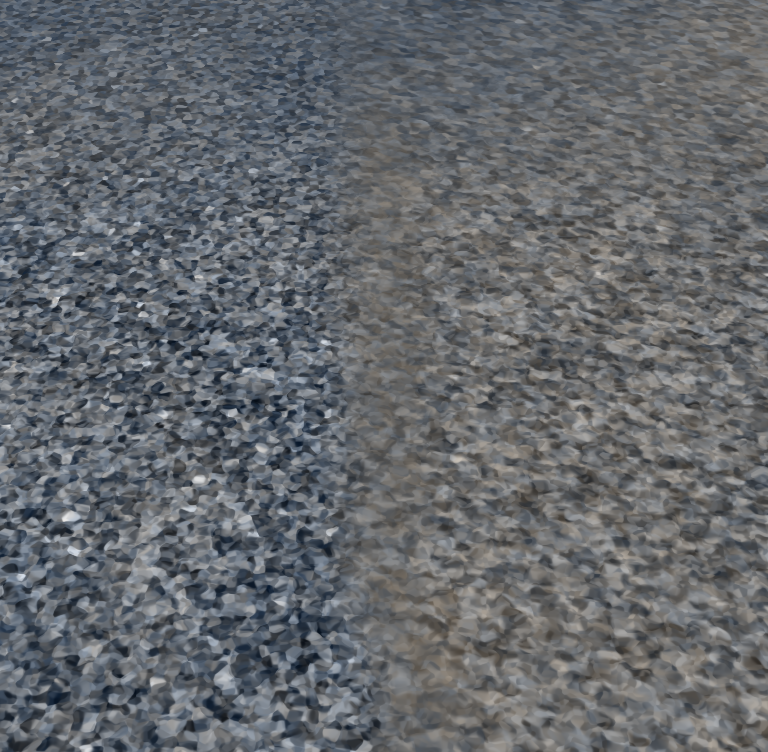
Give the GLSL for this texture, as a Shadertoy shader.

```glsl
const float HORIZON = 2.2;                      // height where the ground vanishes
const vec2 GRAIN_DENSITY = vec2(157.0, 403.0);  // grains across and into the ground
const float FINE_SCALE = 1.75;
const vec2 WORN_SCALE = vec2(0.72, 0.92);       // broader grains on the worn side
const float WORN_SLANT = 0.22;
const float CRISP = 11.0;
const float SOFT = 6.5;
const float ROUGH_CONTRAST = 0.56;
const float WORN_CONTRAST = 0.44;
const float CHIP_SHARE = 0.025;
const float CHIP_LIFT = 0.55;
const float PATCH_CONTRAST = 0.10;
const float HUE_SPREAD = 0.035;
const vec3 ROUGH_COLOR = vec3(0.362, 0.390, 0.425);
const vec3 WORN_COLOR = vec3(0.418, 0.420, 0.422);
const vec3 SEAM_COLOR = vec3(0.425, 0.418, 0.408);
const vec3 FAR_COLOR = vec3(0.300, 0.340, 0.390);
const vec3 GRAIN_TINT = vec3(1.03, 1.0, 0.96);

// Integer hash of a cell, giving three values from 0 to 1
vec3 hash3(vec2 cell, uint seed) {
    uvec3 v = uvec3(uvec2(ivec2(cell)), seed) * 1664525u + 1013904223u;
    v.x += v.y * v.z; v.y += v.z * v.x; v.z += v.x * v.y;
    v ^= v >> 16u;
    v.x += v.y * v.z; v.y += v.z * v.x; v.z += v.x * v.y;
    return vec3(v >> 8u) / 16777216.0;
}

float valueNoise(vec2 p, uint seed) {
    vec2 cell = floor(p), f = fract(p);
    f = f * f * (3.0 - 2.0 * f);
    float low = mix(hash3(cell, seed).x, hash3(cell + vec2(1, 0), seed).x, f.x);
    float high = mix(hash3(cell + vec2(0, 1), seed).x, hash3(cell + vec2(1, 1), seed).x, f.x);
    return mix(low, high, f.y);
}

float fbm(vec2 p, uint seed) {
    float sum = 0.0, amp = 0.55;
    for (uint i = 0u; i < 3u; i++) {
        sum += amp * valueNoise(p, seed + i);
        p = p * 2.03 + 17.3;
        amp *= 0.5;
    }
    return sum;
}

// Blended cells: x is centred brightness, y is centred hue
vec2 grains(vec2 p, float sharpness, float chipShare, uint seed) {
    vec2 cell = floor(p), sum = vec2(0.0);
    float total = 0.0;
    for (int j = -1; j <= 1; j++)
    for (int i = -1; i <= 1; i++) {
        vec2 c = cell + vec2(i, j);
        vec2 d = c + 0.1 + 0.8 * hash3(c, seed).xy - p;
        vec3 look = hash3(c, seed + 1u);
        float weight = exp(-sharpness * dot(d, d));
        float chip = CHIP_LIFT * step(1.0 - chipShare, look.z);
        sum += weight * vec2(look.x - 0.5 + chip, look.y - 0.5);
        total += weight;
    }
    return sum / total;
}

void mainImage(out vec4 fragColor, in vec2 fragCoord) {
    vec2 uv = fragCoord / iResolution.xy;

    // Perspective ground, with a warp to make the grains ragged
    float depth = HORIZON - uv.y;
    vec2 ground = vec2(uv.x - 0.5, 1.0) / depth * GRAIN_DENSITY + 300.0;
    vec2 ragged = ground + 0.7 * vec2(valueNoise(ground * 0.9, 11u),
                                      valueNoise(ground * 0.9, 12u));

    // Regions: rough left, worn right, smooth seam and far strip
    float wobble = fbm(uv * vec2(9.0, 14.0), 20u) - 0.48;
    float seamX = 0.505 + 0.055 * (1.0 - smoothstep(0.04, 0.26, uv.y)) + 0.04 * wobble;
    float worn = smoothstep(-0.10, 0.0, uv.x - seamX + 0.06 * wobble);
    float seam = exp(-pow((uv.x - seamX) / 0.05, 2.0)) * (1.0 - smoothstep(0.78, 0.95, uv.y));
    float farLine = uv.y + 0.10 * wobble - 0.16 * smoothstep(0.55, 1.0, uv.x);
    float far = smoothstep(0.78, 1.0, farLine);
    float haze = smoothstep(0.55, 1.0, uv.y);

    // Grain layers
    vec2 rough = grains(ragged, CRISP, CHIP_SHARE, 30u);
    vec2 slanted = (ragged + vec2(0.0, WORN_SLANT * ragged.x)) * WORN_SCALE;
    vec2 broad = grains(slanted, SOFT, 0.4 * CHIP_SHARE, 40u);
    vec2 fine = grains(ragged * FINE_SCALE, SOFT, 0.0, 50u);
    vec2 grain = 0.72 * mix(rough, broad, worn) + 0.42 * fine * (1.0 - 0.7 * haze);
    float contrast = mix(ROUGH_CONTRAST, WORN_CONTRAST, worn);
    contrast *= (1.0 - 0.45 * seam) * (1.0 - 0.45 * haze);

    // Uneven patches at two sizes
    float patches = fbm(ground * vec2(0.16, 0.22), 60u) - 0.48;
    float blotches = fbm(uv * vec2(5.0, 6.0), 70u) - 0.48;

    // Colour
    vec3 color = mix(ROUGH_COLOR, WORN_COLOR, worn);
    color = mix(color, SEAM_COLOR, 0.7 * seam);
    color = mix(color, FAR_COLOR, 0.85 * far);
    color += GRAIN_TINT * contrast * grain.x;
    color += PATCH_CONTRAST * (patches + 0.7 * blotches);
    color += HUE_SPREAD * (grain.y * 1.6 + blotches) * vec3(1.0, 0.1, -1.0);
    fragColor = vec4(clamp(color, 0.0, 1.0), 1.0);
}
```
